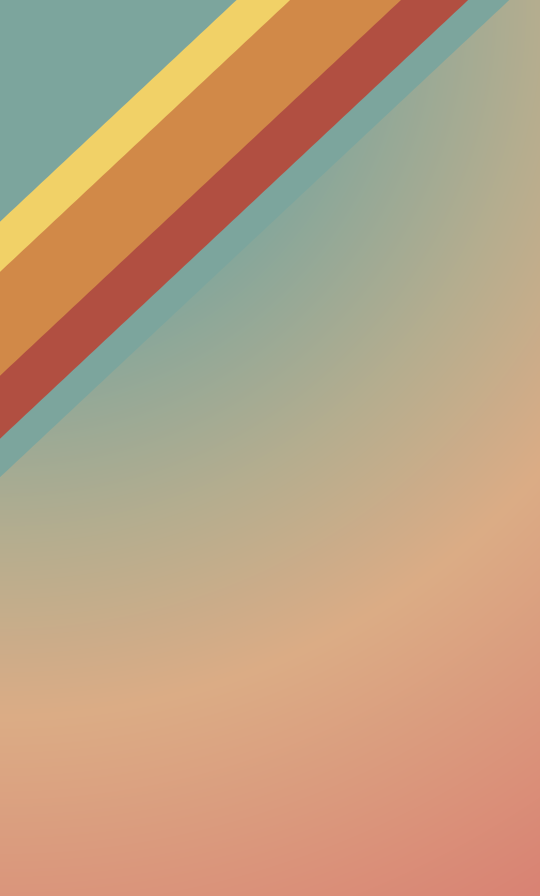
This background is drawn by a Shadertoy shader. Its source:

```glsl
// Retro diagonal stripes across the upper left corner, over a soft sunset glow.
// The glow is a radial ramp centred on the top left corner; the stripes are
// flat bands of a slanted coordinate, with edges smoothed over one pixel.

const vec3 TEAL   = vec3(0.486, 0.647, 0.616);
const vec3 YELLOW = vec3(0.945, 0.820, 0.404);
const vec3 ORANGE = vec3(0.820, 0.537, 0.282);
const vec3 RED    = vec3(0.694, 0.310, 0.255);
const vec3 KHAKI  = vec3(0.706, 0.678, 0.560);
const vec3 PEACH  = vec3(0.859, 0.675, 0.522);
const vec3 CORAL  = vec3(0.851, 0.510, 0.451);

// Radii of the glow stops, in canvas heights
const float R_TEAL  = 0.34;
const float R_KHAKI = 0.60;
const float R_PEACH = 0.80;
const float R_CORAL = 1.165;

// Stripe slope, and where each band ends along the left side
const float SLOPE = 0.937;
const int BANDS = 5;
const float BAND_END[BANDS] = float[](0.2474, 0.3034, 0.4193, 0.4896, 0.5326);
const vec3 BAND_COLOR[BANDS] = vec3[](TEAL, YELLOW, ORANGE, RED, TEAL);

float ramp(float from, float to, float x) {
    return clamp((x - from) / (to - from), 0.0, 1.0);
}

vec3 sunsetGlow(float radius) {
    vec3 color = mix(TEAL, KHAKI, ramp(R_TEAL, R_KHAKI, radius));
    color = mix(color, PEACH, ramp(R_KHAKI, R_PEACH, radius));
    return mix(color, CORAL, ramp(R_PEACH, R_CORAL, radius));
}

void mainImage(out vec4 fragColor, in vec2 fragCoord) {
    // Height units, measured right and down from the top left corner
    vec2 p = vec2(fragCoord.x, iResolution.y - fragCoord.y) / iResolution.y;
    vec3 color = sunsetGlow(length(p));

    // Paint the bands from the outermost inwards
    float slant = p.y + SLOPE * p.x;
    float softness = 0.5 * length(vec2(1.0, SLOPE)) / iResolution.y;
    for (int i = BANDS - 1; i >= 0; i--) {
        float outside = ramp(-softness, softness, slant - BAND_END[i]);
        color = mix(BAND_COLOR[i], color, outside);
    }

    fragColor = vec4(color, 1.0);
}
```
